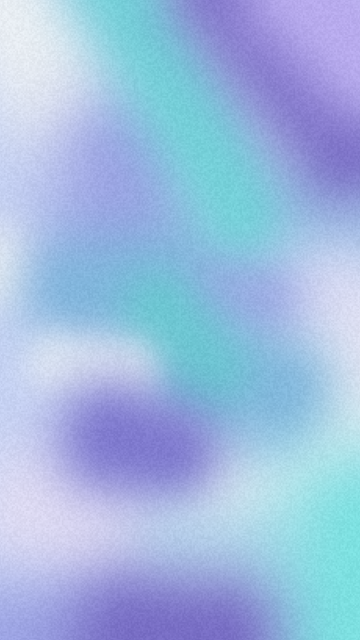
This background is drawn by a Shadertoy shader. Its source:

```glsl
// Soft pastel mesh gradient: blurred strokes of white, teal, blue and violet
// are blended in layers over a lavender base, then dusted with fine grain.
// Each stroke is a distance to a segment, turned into a smooth opacity.

const vec2  CANVAS = vec2(1.0, 1.778);    // width is one unit
const float FALLOFF = 2.4;                // higher gives firmer stroke edges
const float GRAIN_SCALE = 230.0;          // grain cells across the width
const float GRAIN_AMOUNT = 0.055;

const vec3 LAVENDER   = vec3(0.77, 0.82, 0.95);
const vec3 MIST       = vec3(0.91, 0.93, 0.95);
const vec3 BLUSH      = vec3(0.87, 0.86, 0.95);
const vec3 PALE_CYAN  = vec3(0.70, 0.84, 0.92);
const vec3 PERIWINKLE = vec3(0.61, 0.64, 0.89);
const vec3 BLUE       = vec3(0.50, 0.71, 0.86);
const vec3 TEAL       = vec3(0.46, 0.82, 0.85);
const vec3 DEEP_TEAL  = vec3(0.42, 0.78, 0.82);
const vec3 TURQUOISE  = vec3(0.49, 0.88, 0.88);
const vec3 VIOLET     = vec3(0.47, 0.43, 0.77);
const vec3 SOFT_VIOLET = vec3(0.50, 0.48, 0.81);
const vec3 LILAC      = vec3(0.72, 0.67, 0.93);

float segmentDistance(vec2 p, vec2 a, vec2 b) {
    vec2 ab = b - a;
    float t = clamp(dot(p - a, ab) / dot(ab, ab), 0.0, 1.0);
    return length(p - a - ab * t);
}

// Blends a blurred stroke from a to b over the colour so far
void stroke(inout vec3 col, vec2 p, vec2 a, vec2 b, float radius, vec3 tint, float opacity) {
    float d = segmentDistance(p, a, b) / radius;
    col = mix(col, tint, opacity * exp(-pow(d, FALLOFF)));
}

float hash(vec2 p) {
    vec3 q = fract(vec3(p.xyx) * 0.1031);
    q += dot(q, q.yzx + 33.33);
    return fract((q.x + q.y) * q.z);
}

float valueNoise(vec2 p) {
    vec2 cell = floor(p);
    vec2 f = fract(p);
    f = f * f * (3.0 - 2.0 * f);
    float low = mix(hash(cell), hash(cell + vec2(1, 0)), f.x);
    float high = mix(hash(cell + vec2(0, 1)), hash(cell + vec2(1, 1)), f.x);
    return mix(low, high, f.y);
}

void mainImage(out vec4 fragColor, in vec2 fragCoord) {
    vec2 p = fragCoord / iResolution.xy * CANVAS;
    vec3 col = LAVENDER;

    // Light areas
    stroke(col, p, vec2(0.02, 1.75), vec2(0.16, 1.53), 0.20, MIST, 1.0);
    stroke(col, p, vec2(-0.05, 1.04), vec2(0.01, 1.04), 0.13, MIST, 1.0);
    stroke(col, p, vec2(1.02, 0.74), vec2(0.68, 0.42), 0.25, MIST, 1.0);
    stroke(col, p, vec2(0.95, 0.95), vec2(1.05, 0.85), 0.20, BLUSH, 0.6);
    stroke(col, p, vec2(0.10, 0.36), vec2(0.32, 0.27), 0.20, BLUSH, 1.0);

    // Blue and teal centre
    stroke(col, p, vec2(0.37, 1.32), vec2(0.35, 1.13), 0.24, PERIWINKLE, 1.0);
    stroke(col, p, vec2(0.22, 0.97), vec2(0.50, 1.00), 0.17, BLUE, 0.95);
    stroke(col, p, vec2(0.64, 0.99), vec2(0.70, 0.95), 0.15, PERIWINKLE, 0.85);
    stroke(col, p, vec2(0.67, 0.64), vec2(0.74, 0.60), 0.15, PALE_CYAN, 0.9);
    stroke(col, p, vec2(0.58, 0.76), vec2(0.77, 0.70), 0.17, BLUE, 0.95);
    stroke(col, p, vec2(0.45, 0.91), vec2(0.57, 0.75), 0.13, DEEP_TEAL, 0.95);
    stroke(col, p, vec2(0.16, 0.77), vec2(0.35, 0.75), 0.10, MIST, 0.7);
    stroke(col, p, vec2(0.32, 0.56), vec2(0.46, 0.52), 0.17, SOFT_VIOLET, 1.0);

    // Diagonal bands at the top
    stroke(col, p, vec2(0.33, 1.82), vec2(0.67, 1.20), 0.16, TEAL, 1.0);
    stroke(col, p, vec2(0.90, 1.22), vec2(1.05, 1.20), 0.15, BLUE, 0.5);
    stroke(col, p, vec2(0.64, 1.80), vec2(0.97, 1.38), 0.18, VIOLET, 1.0);
    stroke(col, p, vec2(0.86, 1.80), vec2(1.02, 1.64), 0.21, LILAC, 1.0);

    // Bottom corner glows
    stroke(col, p, vec2(0.52, 0.23), vec2(0.72, 0.24), 0.17, PALE_CYAN, 0.8);
    stroke(col, p, vec2(1.02, 0.30), vec2(0.96, 0.02), 0.26, TURQUOISE, 1.0);
    stroke(col, p, vec2(-0.05, -0.04), vec2(0.30, -0.02), 0.21, PERIWINKLE, 1.0);
    stroke(col, p, vec2(0.38, 0.00), vec2(0.60, 0.00), 0.20, VIOLET, 1.0);

    // Fine grain
    col += GRAIN_AMOUNT * (valueNoise(p * GRAIN_SCALE) - 0.5);
    fragColor = vec4(clamp(col, 0.0, 1.0), 1.0);
}
```
